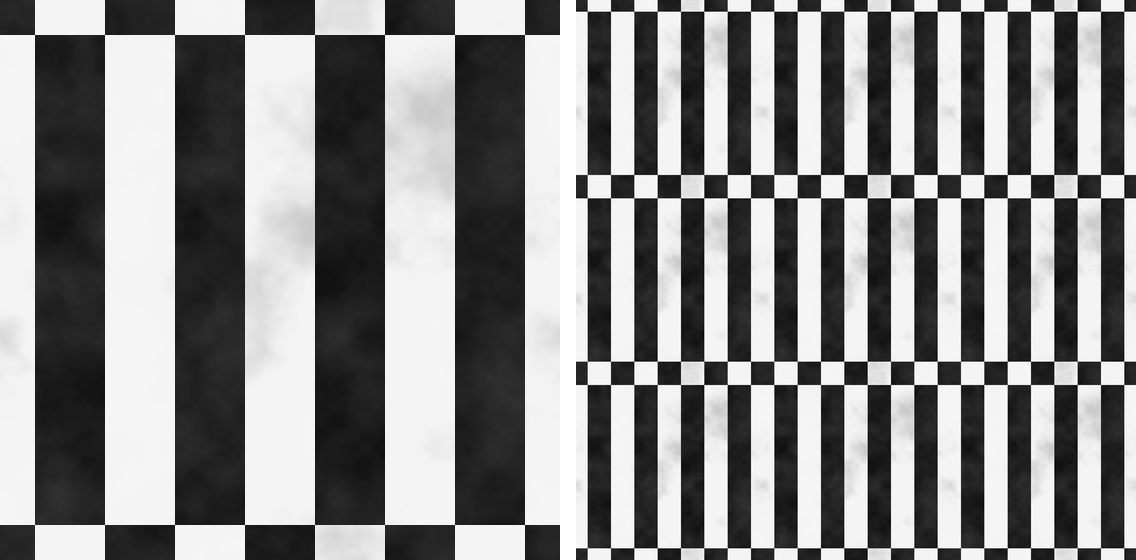
Left: one tile. Right: repeated 3 by 3.
Write a WebGL 1 fragment shader that draws this pattern.

```glsl
precision highp float;
// Black and white upright stripes, swapped in a band along the seam, with cloudy wear.

uniform vec2 u_resolution;

const float STRIPE_PAIRS = 4.0;       // light and dark pairs across
const float BAND_HALF = 0.0625;       // half height of the swapped band
const float LIGHT_TONE = 0.955;
const float LIGHT_MOTTLE = 0.02;
const float SMUDGE_DEPTH = 0.16;
const float SMUDGE_START = 0.50;
const float SMUDGE_FULL = 0.90;
const float SMUDGE_CELLS = 5.0;
const float DARK_TONE = 0.125;
const float DARK_CONTRAST = 0.18;
const float DARK_CELLS = 10.0;
const float LIGHT_SEED = 3.0;
const float DARK_SEED = 17.0;
const int OCTAVES = 5;

float hash(vec2 p) {
  return fract(sin(dot(p, vec2(127.1, 311.7))) * 43758.5453);
}

// Value noise that wraps after a whole number of cells
float wrappedNoise(vec2 p, float cells, float seed) {
  vec2 cell = floor(p);
  vec2 f = p - cell;
  f = f * f * f * (f * (f * 6.0 - 15.0) + 10.0);
  vec2 lo = mod(cell, cells) + seed;
  vec2 hi = mod(cell + 1.0, cells) + seed;
  float bottom = mix(hash(lo), hash(vec2(hi.x, lo.y)), f.x);
  float top = mix(hash(vec2(lo.x, hi.y)), hash(hi), f.x);
  return mix(bottom, top, f.y);
}

// Layered noise in 0..1
float clouds(vec2 uv, float cells, float seed) {
  float sum = 0.0;
  float total = 0.0;
  float weight = 0.5;
  for (int i = 0; i < OCTAVES; i++) {
    sum += weight * wrappedNoise(uv * cells, cells, seed);
    total += weight;
    weight *= 0.52;
    cells *= 2.0;
    seed += 7.0;
  }
  return sum / total;
}

// Distance to the nearest whole number
float toNearest(float x) {
  return abs(fract(x + 0.5) - 0.5);
}

// Edge smoothed over one pixel
float coverage(float inside, float pixel) {
  return clamp(inside / pixel + 0.5, 0.0, 1.0);
}

void main() {
  vec2 uv = gl_FragCoord.xy / u_resolution;
  vec2 pixel = 1.0 / u_resolution;

  // Stripes centred on the left edge, swapped near the top and bottom
  float stripe = coverage((0.25 - toNearest(uv.x * STRIPE_PAIRS)) / STRIPE_PAIRS, pixel.x);
  float band = coverage(BAND_HALF - toNearest(uv.y), pixel.y);
  float lightMask = mix(stripe, 1.0 - stripe, band);

  // Sparse grey smudges on the light parts
  float wear = clouds(uv, SMUDGE_CELLS, LIGHT_SEED);
  float lightTone = LIGHT_TONE - LIGHT_MOTTLE * (wear - 0.5)
    - SMUDGE_DEPTH * smoothstep(SMUDGE_START, SMUDGE_FULL, wear);

  // Even mottling on the dark parts
  float mottle = clouds(uv, DARK_CELLS, DARK_SEED) - 0.5;
  float darkTone = DARK_TONE + DARK_CONTRAST * mottle;

  gl_FragColor = vec4(vec3(mix(darkTone, lightTone, lightMask)), 1.0);
}
```
